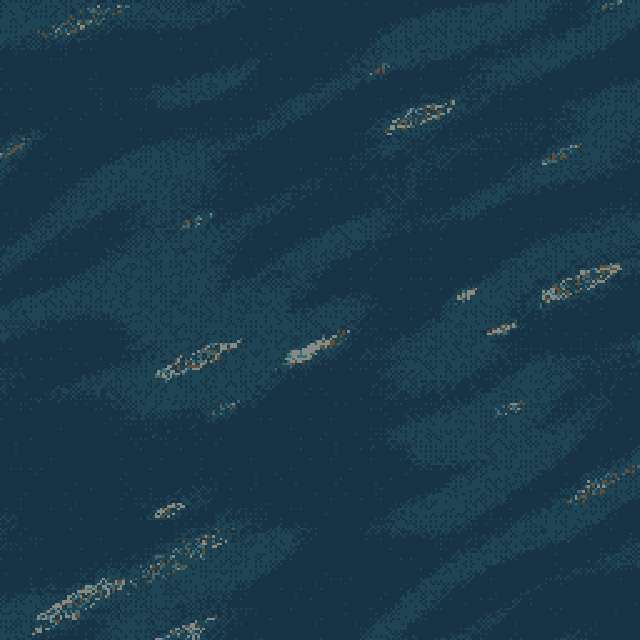
Give the GLSL for this texture, as a Shadertoy shader.

```glsl
// Dark teal sea with slanted dithered swells and scattered flecks of foam.

const vec3 DEEP  = vec3(0.09, 0.20, 0.27);
const vec3 SWELL = vec3(0.12, 0.27, 0.33);
const vec3 SPRAY = vec3(0.24, 0.42, 0.47);
const vec3 SAND  = vec3(0.38, 0.31, 0.22);
const vec3 FOAM  = vec3(0.52, 0.55, 0.52);

const float GRAINS = 256.0;            // dither grains across the canvas
const float SLANT = 0.46;              // direction of the swells, radians
const vec2 PATCH_CELL = vec2(0.20, 0.095);

float hash(vec2 p, float seed) {
    vec3 h = fract(vec3(p.xyx) * 0.1031 + seed * 0.137);
    h += dot(h, h.yzx + 33.33);
    return fract((h.x + h.y) * h.z);
}

vec2 rotate(vec2 p, float angle) {
    float c = cos(angle), s = sin(angle);
    return vec2(c * p.x + s * p.y, c * p.y - s * p.x);
}

float cornerSlope(vec2 cell, vec2 offset, float seed) {
    float a = 6.2832 * hash(cell, seed);
    return dot(vec2(cos(a), sin(a)), offset);
}

// Gradient noise, centred on zero
float noise(vec2 p, float seed) {
    vec2 i = floor(p), f = fract(p);
    vec2 u = f * f * (3.0 - 2.0 * f);
    vec2 e = vec2(1.0, 0.0);
    float low  = mix(cornerSlope(i, f, seed), cornerSlope(i + e, f - e, seed), u.x);
    float high = mix(cornerSlope(i + e.yx, f - e.yx, seed),
                     cornerSlope(i + 1.0, f - 1.0, seed), u.x);
    return mix(low, high, u.y);
}

// Ordered dither, roughened by a random part
float bayer2(vec2 p) {
    p = floor(p);
    return fract(p.x * 0.5 + p.y * p.y * 0.75);
}

float ditherThreshold(vec2 grain) {
    float ordered = bayer2(grain * 0.5) * 0.25 + bayer2(grain);
    return mix(ordered, hash(grain, 1.0), 0.42);
}

// Height of the long swells, in slanted coordinates
float swellHeight(vec2 q) {
    q.y += 0.07 * noise(q * 2.8, 2.0);
    float broad = noise(q * vec2(3.0, 12.0), 3.0);
    float fine = noise(q * vec2(6.0, 23.0), 4.0);
    float ripple = sin(6.2832 * (q.y * 8.0 + noise(q * 3.0, 5.0)));
    return broad + 0.35 * fine + 0.13 * ripple;
}

// Foam patches near the crests: x = solid foam, y = loose flecks, z = halo
vec3 foamPatches(vec2 q) {
    vec3 cover = vec3(0.0);
    vec2 home = floor(q / PATCH_CELL);
    for (int j = -1; j <= 1; j++)
    for (int i = -1; i <= 1; i++) {
        vec2 id = home + vec2(i, j);
        vec2 jitter = vec2(hash(id, 6.0), hash(id, 7.0));
        vec2 centre = (id + 0.15 + 0.7 * jitter) * PATCH_CELL;
        float present = step(hash(id, 8.0), 0.75) * step(0.0, swellHeight(centre));
        float grow = hash(id, 9.0);
        vec2 halfSize = mix(vec2(0.020, 0.006), vec2(0.095, 0.019), grow * grow);
        vec2 p = rotate(q - centre, 0.2 * hash(id, 10.0) - 0.14) / halfSize;
        float d = length(p) + 0.7 * noise(q * vec2(45.0, 90.0), 11.0);
        float kind = hash(id, 12.0);
        float core = 1.0 - smoothstep(0.5, 0.85, d);
        float rim = 1.0 - smoothstep(0.08, 0.24, abs(d - 0.85));
        float solid = kind < 0.38 ? core : rim * step(0.72, kind) * 0.8;
        float flecks = 0.36 * (1.0 - smoothstep(0.75, 1.25, d));
        float halo = 1.0 - smoothstep(0.6, 2.6, length(p * vec2(1.0, 0.8)));
        cover = max(cover, present * vec3(solid, flecks, halo));
    }
    return cover;
}

void mainImage(out vec4 fragColor, in vec2 fragCoord) {
    vec2 grain = floor(fragCoord / iResolution.y * GRAINS);
    vec2 q = rotate((grain + 0.5) / GRAINS, SLANT) + vec2(3.0, 5.0);

    // Swells in two tones
    vec3 foam = foamPatches(q);
    float level = 0.07 + 0.59 * smoothstep(-0.12, 0.28, swellHeight(q));
    level = max(level, 0.68 * foam.z);
    vec3 color = mix(DEEP, SWELL, step(ditherThreshold(grain), level));

    // Loose flecks, then solid foam
    float tint = hash(grain, 13.0);
    vec3 fleck = tint < 0.42 ? SAND : (tint < 0.84 ? SPRAY : FOAM);
    color = mix(color, fleck, step(hash(grain, 14.0), foam.y - 0.001));
    vec3 froth = tint < 0.18 ? SAND : (tint < 0.34 ? SPRAY : FOAM);
    color = mix(color, froth, step(hash(grain, 15.0), foam.x - 0.001));

    fragColor = vec4(color, 1.0);
}
```
